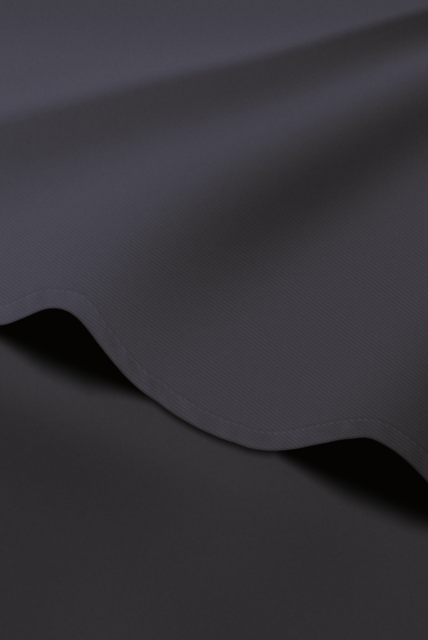
This texture is drawn by a Shadertoy shader. Its source:

```glsl
// Dark twill cloth with soft folds, its wavy hem lifted over a second flat layer.
// Folds are tones along a fan coordinate; the hem is a slanted line plus bumps,
// and the gap under it is filled by a soft contact shadow.

// Lengths are in canvas widths, with y measured down from the top.
const float FLOOR_START = 0.781;               // contact line at the left side
const float FLOOR_SLOPE = 0.424;
const vec3 LEFT_BUMP  = vec3(0.152, 0.082, 0.121);  // centre, spread, height
const vec3 RIGHT_BUMP = vec3(0.885, 0.122, 0.123);
const vec3 MIDDLE_SAG = vec3(0.527, 0.107, -0.027);
const float FAN_TILT = 0.113;
const float FAN_SPREAD = 0.5376;
const float LIT_TONE = 0.285;
const float UNDER_TONE = 0.188;
const float SEAM_OFFSET = 0.042;
const float STITCHES = 62.0;
const float THREADS = 130.0;
const float WEAVE_DEPTH = 0.013;
const float GRAIN_DEPTH = 0.012;
const vec3 SHADOW_COLOR = vec3(0.018, 0.017, 0.013);
const vec3 DIM_TINT = vec3(1.01, 0.96, 1.0);
const vec3 LIT_TINT = vec3(1.0, 0.975, 1.13);

float hash(vec2 p) {
    vec3 q = fract(p.xyx * vec3(0.1031, 0.1030, 0.0973));
    q += dot(q, q.yzx + 33.33);
    return fract((q.x + q.y) * q.z);
}

float noise(vec2 p) {
    vec2 i = floor(p), f = fract(p);
    f = f * f * (3.0 - 2.0 * f);
    return mix(mix(hash(i), hash(i + vec2(1, 0)), f.x),
               mix(hash(i + vec2(0, 1)), hash(i + vec2(1, 1)), f.x), f.y);
}

float bell(float x, float centre, float spread) {
    float d = (x - centre) / spread;
    return exp(-0.5 * d * d);
}

float bump(float x, vec3 b) { return b.z * bell(x, b.x, b.y); }

float floorLine(float x) { return FLOOR_START + FLOOR_SLOPE * x; }

float hemLift(float x) {
    float wobble = 0.005 * (noise(vec2(x * 22.0, 3.0)) - 0.5);
    return bump(x, LEFT_BUMP) + bump(x, RIGHT_BUMP) + bump(x, MIDDLE_SAG) + wobble;
}

float hemLine(float x) { return floorLine(x) - hemLift(x); }

// Brightness of the draped layer: ridges and valleys fanning to the upper right.
float foldTone(vec2 p) {
    float a = (p.y + FAN_TILT * p.x) / (1.0 - FAN_SPREAD * p.x);
    a += 0.03 * (noise(p * 3.0) - 0.5);
    float tone = LIT_TONE;
    tone -= 0.03 * (1.0 - smoothstep(0.0, 0.16, p.y));
    tone += 0.012 * bell(a, 0.25, 0.03) * (1.0 - p.x);
    float firstValley = smoothstep(0.255, 0.32, a) * (1.0 - smoothstep(0.36, 0.56, a));
    tone -= firstValley * mix(0.042, 0.085, p.x);
    tone -= 0.095 * bell(a, 0.82, 0.15) * smoothstep(0.05, 0.75, p.x);
    tone -= 0.042 * smoothstep(0.55, 1.1, a);
    tone -= 0.075 * smoothstep(1.65, 2.6, a);
    return tone;
}

// Diagonal twill, fading where its threads are too fine to draw.
float weave(vec2 p) {
    vec2 t = mat2(0.8, -0.6, 0.6, 0.8) * p * THREADS;
    float ribs = sin(6.2832 * t.y) * (0.65 + 0.35 * sin(6.2832 * t.x));
    float focus = smoothstep(0.3, 0.65, p.y);
    return ribs * focus * smoothstep(1.5, 3.0, iResolution.x / THREADS);
}

// Dashed seam and small puckers running beside the hem.
float seam(vec2 p, float inside) {
    float dash = abs(fract(p.x * STITCHES) - 0.5);
    float thread = bell(inside, SEAM_OFFSET, 0.0022) * smoothstep(0.1, 0.3, dash);
    float pucker = noise(vec2(p.x * 42.0, inside * 30.0)) - 0.5;
    float strip = bell(inside, SEAM_OFFSET * 0.6, 0.018);
    return 0.018 * thread + 0.022 * pucker * strip
         - 0.012 * bell(inside, SEAM_OFFSET + 0.005, 0.002);
}

vec3 clothColor(float tone) {
    return tone * mix(DIM_TINT, LIT_TINT, smoothstep(0.18, 0.29, tone));
}

// Flat layer below, with the shadow cast by the raised hem.
vec3 underLayer(vec2 p, float hem) {
    float depth = p.y - floorLine(p.x);
    float tone = UNDER_TONE + 0.035 * bell(depth, 0.07, 0.06) * (1.0 - p.x);
    tone -= 0.018 * bell(depth, 0.24, 0.09) * (1.0 - smoothstep(0.0, 0.6, p.x));
    tone += 0.012 * (noise(p * 4.0) - 0.5);
    float opening = clamp(hemLift(p.x) / 0.1, 0.0, 1.0);
    float contact = p.y - max(hem, floorLine(p.x));
    float light = smoothstep(-0.012, mix(0.025, 0.07, opening), contact);
    return mix(SHADOW_COLOR, clothColor(tone), light);
}

void mainImage(out vec4 fragColor, in vec2 fragCoord) {
    float pixel = 1.0 / iResolution.x;
    vec2 p = vec2(fragCoord.x, iResolution.y - fragCoord.y) * pixel;
    float hem = hemLine(p.x);
    float slope = (hemLine(p.x + 0.004) - hemLine(p.x - 0.004)) / 0.008;
    float inside = (hem - p.y) / sqrt(1.0 + slope * slope);

    // Draped layer over the flat one
    float tone = foldTone(p) + WEAVE_DEPTH * weave(p) + seam(p, inside);
    tone -= 0.05 * (1.0 - smoothstep(0.0, 0.008, inside));
    vec3 color = mix(underLayer(p, hem), clothColor(tone),
                     smoothstep(-pixel, pixel, inside));

    // Fibre grain, weaker in the dark
    float grain = noise(p * 340.0) + 0.5 * noise(p * 150.0) - 0.75;
    color += GRAIN_DEPTH * grain * smoothstep(0.02, 0.2, color.g);
    fragColor = vec4(color, 1.0);
}
```
